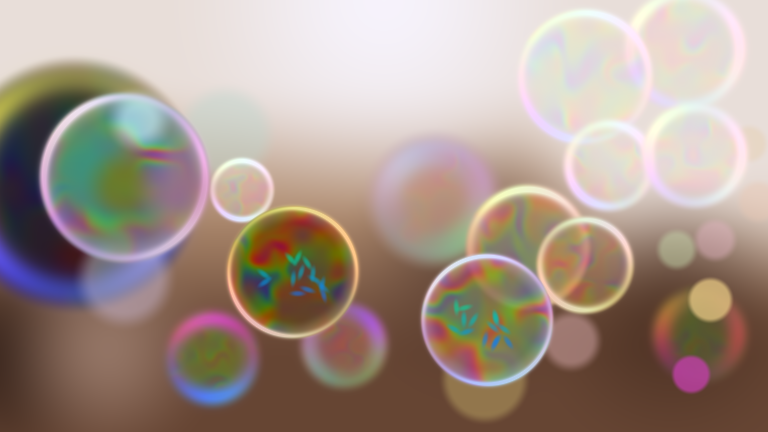
Write a Shadertoy shader that draws this background.

```glsl
// Iridescent soap bubbles floating before a warm, out-of-focus backdrop.

float hash(vec2 p) {
    vec3 q = fract(p.xyx * 0.1031);
    q += dot(q, q.yzx + 33.33);
    return fract((q.x + q.y) * q.z);
}

float noise(vec2 p) {
    vec2 i = floor(p), f = fract(p), e = vec2(1, 0);
    f = f * f * (3.0 - 2.0 * f);
    return mix(mix(hash(i), hash(i + e), f.x),
               mix(hash(i + e.yx), hash(i + e.xx), f.x), f.y);
}

vec3 rainbow(float t) {
    return 0.5 + 0.5 * cos(6.2832 * (t + vec3(0.0, 0.33, 0.67)));
}

// Soft disc; place = centre and radius, tint.a = opacity.
void disc(inout vec3 col, vec2 p, vec3 place, float soft, vec4 tint) {
    float d = length(p - place.xy) / place.z;
    col = mix(col, tint.rgb, tint.a * (1.0 - smoothstep(1.0 - soft, 1.0 + soft, d)));
}

// Film sphere; shape = centre, radius and blur; the rim runs from low to top.
void bubble(inout vec3 col, vec2 p, vec4 shape, vec4 body, vec3 top, vec3 low) {
    vec2 q = (p - shape.xy) / shape.z;
    float d = length(q), blur = shape.w, angle = atan(q.y, q.x + 1e-5);

    // Broad interference colours, washed out by blur
    vec2 swirl = q * 2.4 + shape.xy * 3.0;
    float n = noise(swirl + noise(swirl * 1.3));
    vec3 hues = body.rgb + 0.7 * (rainbow(n + 0.4 * d) - 0.5) * noise(swirl.yx * 1.5);
    vec3 inner = mix(body.rgb, hues, exp(-9.0 * blur));
    float inside = 1.0 - smoothstep(1.0 - blur, 1.0 + blur, d);
    col = mix(col, inner, inside * body.a);

    // Bright rim with a fainter inner reflection
    vec3 edge = mix(low, top, smoothstep(-0.8, 0.8, q.y));
    edge += 0.12 * (rainbow(angle / 3.1416) - 0.5);
    float x = (d - 1.0 + blur) / (blur + 0.018);
    float rim = exp(-x * x) * (0.62 + 0.3 * sin(2.0 * angle + shape.x));
    rim += 0.35 * inside * smoothstep(0.72, 1.0, d);
    col = mix(col, edge, min(rim, 1.0));
}

// Small bright reflections scattered near a bubble's middle
void flecks(inout vec3 col, vec2 p, vec2 center) {
    for (float i = 0.0; i < 14.0; i++) {
        vec2 r = vec2(hash(vec2(i, center.x)), hash(vec2(center.y, i + 9.0)));
        vec2 q = p - center - (r - 0.5) * vec2(1.4, 0.9);
        float a = 3.0 * r.x + i;
        q = mat2(cos(a), sin(a), -sin(a), cos(a)) * q / vec2(0.06, 0.16);
        vec3 tint = rainbow(0.4 + 0.15 * r.y);
        col = mix(col, tint, 0.6 * (1.0 - smoothstep(0.2, 1.4, length(q))));
    }
}

void mainImage(out vec4 fragColor, in vec2 fragCoord) {
    // The canvas is 9 units high, 16 wide at its usual shape.
    vec2 p = (fragCoord - 0.5 * iResolution.xy) / iResolution.y * 9.0 + vec2(8, 4.5);

    // Backdrop: brown floor, tan middle, pale light above
    vec3 col = mix(vec3(0.40, 0.27, 0.2), vec3(0.69, 0.55, 0.44), smoothstep(1.4, 5.2, p.y));
    float lift = 1.8 * smoothstep(10.5, 13.5, p.x);
    col = mix(col, vec3(0.91, 0.87, 0.85), smoothstep(4.0, 7.5, p.y + lift));
    disc(col, p, vec3(8, 9, 2.4), 1.0, vec4(0.97, 0.96, 1, 0.9));
    disc(col, p, vec3(0, 1.6, 1.4), 1.0, vec4(0.2, 0.13, 0.1, 0.8));
    disc(col, p, vec3(2.2, 1.7, 1.3), 1.0, vec4(0.62, 0.5, 0.44, 0.8));
    disc(col, p, vec3(10, 3.4, 1.6), 1.0, vec4(0.3, 0.2, 0.16, 0.6));
    disc(col, p, vec3(14, 2.4, 1.6), 1.0, vec4(0.27, 0.17, 0.12, 0.7));

    // Large dark bubble far left
    bubble(col, p, vec4(1.56, 5.15, 2.45, 0.12), vec4(0.1, 0.07, 0.14, 0.9),
        vec3(0.82, 0.74, 0.35), vec3(0.36, 0.38, 0.95));

    // Unfocused spots of light: centre, radius, hue
    vec4 spots[] = vec4[](vec4(4.7, 6.2, 0.9, 0.5), vec4(2.6, 3.2, 0.9, 0.7),
        vec4(15.6, 6, 0.36, 0.1), vec4(14.1, 3.8, 0.38, 0.3), vec4(14.9, 4, 0.4, 0.9),
        vec4(11.9, 1.9, 0.56, 0.95), vec4(15.8, 4.8, 0.4, 0.05));
    for (int i = 0; i < spots.length(); i++) {
        vec3 tint = mix(vec3(0.9, 0.86, 0.82), rainbow(-spots[i].w), 0.18);
        disc(col, p, spots[i].xyz, 0.25, vec4(tint, 0.45));
    }

    // Pale bubbles in the light
    vec4 pale[] = vec4[](vec4(14.27, 7.96, 1.25, 0.09), vec4(12.19, 7.4, 1.4, 0.05),
        vec4(12.7, 5.56, 0.94, 0.1), vec4(14.48, 5.77, 1.08, 0.1), vec4(5.04, 5.04, 0.66, 0.08));
    for (int i = 0; i < pale.length(); i++)
        bubble(col, p, pale[i], vec4(0.9, 0.83, 0.81, 0.35), vec3(1, 0.98, 0.95),
            vec3(0.94, 0.89, 0.98));

    // Clear bubble overlapping the dark one
    bubble(col, p, vec4(2.6, 5.3, 1.75, 0.04), vec4(0.45, 0.5, 0.5, 0.85),
        vec3(0.95, 0.82, 0.97), vec3(0.85, 0.68, 0.88));
    disc(col, p, vec3(2, 5.4, 0.8), 0.7, vec4(0.2, 0.58, 0.5, 0.7));
    disc(col, p, vec3(2.6, 5.1, 0.6), 0.6, vec4(0.45, 0.46, 0.1, 0.8));
    disc(col, p, vec3(3.6, 5.1, 0.6), 0.7, vec4(0.62, 0.4, 0.55, 0.7));
    disc(col, p, vec3(2.9, 6.5, 0.5), 0.5, vec4(0.75, 0.92, 0.95, 0.7));

    // Blurred bubbles in the distance
    bubble(col, p, vec4(4.42, 1.54, 0.95, 0.18), vec4(0.4, 0.42, 0.2, 0.9),
        vec3(0.85, 0.3, 0.65), vec3(0.38, 0.48, 0.9));
    bubble(col, p, vec4(7.17, 1.81, 0.86, 0.2), vec4(0.6, 0.38, 0.32, 0.8),
        vec3(0.66, 0.4, 0.8), vec3(0.5, 0.65, 0.48));
    bubble(col, p, vec4(9.04, 4.83, 1.25, 0.24), vec4(0.76, 0.58, 0.53, 0.7),
        vec3(0.8, 0.7, 0.9), vec3(0.58, 0.66, 0.58));
    bubble(col, p, vec4(14.58, 2.02, 0.95, 0.2), vec4(0.36, 0.36, 0.2, 0.7),
        vec3(0.66, 0.42, 0.28), vec3(0.52, 0.25, 0.33));
    disc(col, p, vec3(14.8, 2.75, 0.44), 0.15, vec4(0.88, 0.76, 0.5, 0.8));
    disc(col, p, vec3(14.4, 1.2, 0.38), 0.15, vec4(0.75, 0.25, 0.65, 0.8));
    disc(col, p, vec3(10.1, 1.1, 0.85), 0.15, vec4(0.75, 0.66, 0.4, 0.5));

    // Sharp bubbles in front
    bubble(col, p, vec4(11, 3.85, 1.28, 0.06), vec4(0.68, 0.54, 0.44, 0.6),
        vec3(1, 0.93, 0.78), vec3(0.85, 0.62, 0.5));
    bubble(col, p, vec4(12.19, 3.48, 1, 0.06), vec4(0.68, 0.5, 0.4, 0.5),
        vec3(0.96, 0.92, 0.82), vec3(0.95, 0.85, 0.65));
    bubble(col, p, vec4(10.15, 2.33, 1.37, 0.025), vec4(0.53, 0.44, 0.35, 0.8),
        vec3(0.9, 0.84, 0.98), vec3(0.75, 0.75, 0.95));
    bubble(col, p, vec4(6.1, 3.33, 1.37, 0.025), vec4(0.38, 0.2, 0.18, 0.9),
        vec3(0.98, 0.86, 0.5), vec3(0.94, 0.78, 0.66));
    flecks(col, p, vec2(6.1, 3.3));
    flecks(col, p, vec2(10.1, 2.2));

    fragColor = vec4(clamp(col, 0.0, 1.0), 1);
}
```
